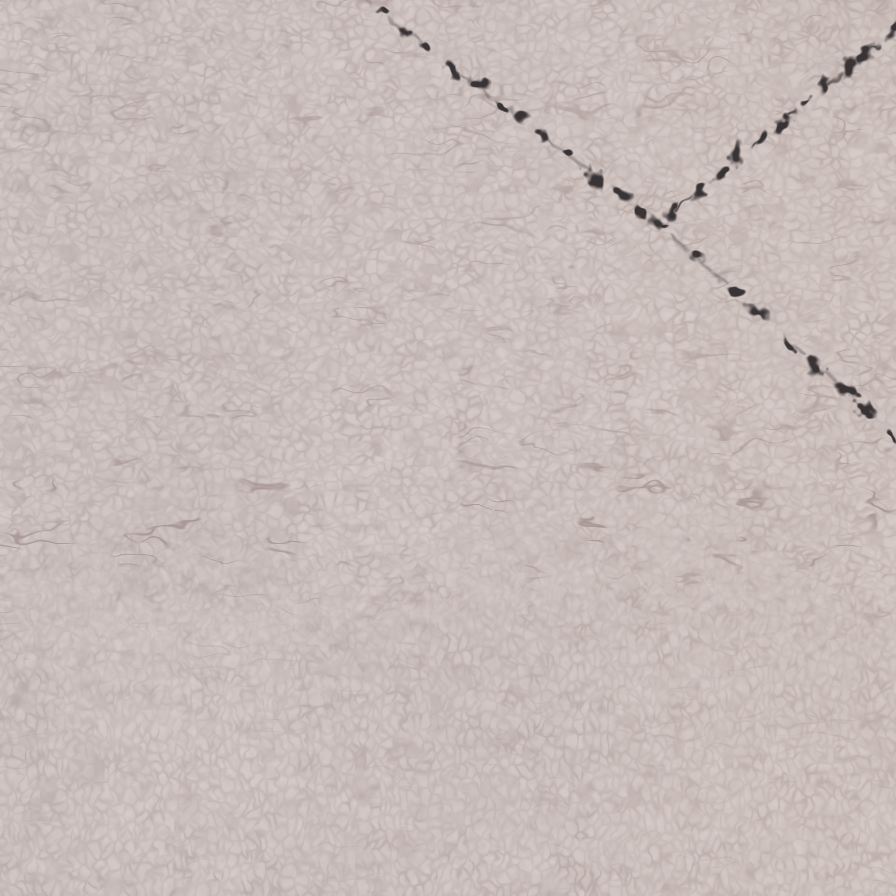
Give the GLSL for this texture, as a three.js fragment shader.

```glsl
// Pale woollen rug with a soft, curly pile and two lines of dark knots.
// Warped cellular noise and fibre noise form the pile, contours of stretched
// noise the short creases, and jittered ellipses along segments the knots.
varying vec2 vUv;

const vec3 WOOL_TIP = vec3(0.848, 0.806, 0.797);
const vec3 WOOL_VALLEY = vec3(0.742, 0.690, 0.680);
const vec3 CREASE_BROWN = vec3(0.57, 0.49, 0.47);
const vec3 KNOT_DARK = vec3(0.19, 0.17, 0.18);

float hash(vec2 p) {
  return fract(sin(dot(p, vec2(127.1, 311.7))) * 43758.5);
}

vec2 hash2(vec2 p) {
  return vec2(hash(p), hash(p + vec2(37.2, 17.9)));
}

float noise(vec2 p) {
  vec2 i = floor(p);
  vec2 f = fract(p);
  f = f * f * (3.0 - 2.0 * f);
  return mix(mix(hash(i), hash(i + vec2(1.0, 0.0)), f.x),
             mix(hash(i + vec2(0.0, 1.0)), hash(i + 1.0), f.x), f.y);
}

// Displacement of up to half the amount each way
vec2 wobble(vec2 p, float frequency, float amount) {
  vec2 q = p * frequency;
  return amount * (vec2(noise(q), noise(q + 51.0)) - 0.5);
}

// Tuft height: 0 in the gaps between cells, rounding up to 1 on top
float tuft(vec2 p) {
  vec2 cell = floor(p);
  float nearest = 4.0;
  float second = 4.0;
  for (int y = -1; y <= 1; y++) {
    for (int x = -1; x <= 1; x++) {
      vec2 id = cell + vec2(float(x), float(y));
      float d = length(id + hash2(id) - p);
      second = min(second, max(nearest, d));
      nearest = min(nearest, d);
    }
  }
  return smoothstep(-0.15, 0.6, second - nearest);
}

// Short, mostly level crease lines
float creases(vec2 p, vec2 scale, float width) {
  vec2 q = (p + wobble(p, 45.0, 0.012)) * scale;
  float ridge = abs(0.7 * noise(q) + 0.3 * noise(q * 2.1 + 8.0) - 0.5);
  float patches = smoothstep(0.56, 0.82, noise(p * scale * vec2(1.1, 0.6) + 9.0));
  return (1.0 - smoothstep(0.0, width, ridge)) * patches;
}

// Position along (x) and across (y) the line from a to b
vec2 lineCoords(vec2 p, vec2 a, vec2 b) {
  vec2 dir = normalize(b - a);
  vec2 q = p - a;
  return vec2(dot(q, dir), dot(q, vec2(-dir.y, dir.x)));
}

// Uneven knots at a regular spacing, joined by a patchy thread
float knots(vec2 p, vec2 a, vec2 b, float spacing, float thread, float seed) {
  vec2 q = lineCoords(p + wobble(p, 110.0, 0.007), a, b);
  float count = floor(length(b - a) / spacing);
  float cell = floor(q.x / spacing);
  float rough = noise(p * 170.0) - 0.5;
  float mask = 0.0;
  for (int i = -1; i <= 1; i++) {
    float id = cell + float(i);
    vec2 rnd = hash2(vec2(id, seed));
    float size = mix(0.45, 1.1, hash(vec2(seed, id + 5.0)));
    vec2 c = q - vec2((id + 0.25 + 0.5 * rnd.x) * spacing, (rnd.y - 0.5) * 0.006);
    float turn = (rnd.y - 0.3) * 0.9;
    c = mat2(cos(turn), -sin(turn), sin(turn), cos(turn)) * c;
    float d = length(c / (size * vec2(0.0135, 0.0066))) + rough * 1.1;
    float inside = step(0.0, id) * step(id, count);
    mask = max(mask, inside * (1.0 - smoothstep(0.4, 1.3, d)));
  }
  float ends = step(0.0, q.x) * step(q.x, length(b - a));
  float strand = 1.0 - smoothstep(0.0, 0.0035, abs(q.y));
  float patches = smoothstep(0.45, 0.75, noise(vec2(q.x * 60.0, seed)));
  return max(mask * 0.95, strand * patches * thread * ends);
}

void main() {
  vec2 p = vUv;
  vec2 warped = p + wobble(p, 38.0, 0.010) + wobble(p, 120.0, 0.007);

  // Pile: upright tufts below, flatter ones above
  float broad = noise(p * 5.0 + 3.0);
  float upright = 1.0 - smoothstep(0.2, 0.45, p.y + 0.15 * (broad - 0.5));
  float pile = mix(tuft(warped * vec2(80.0, 92.0)), tuft(warped * vec2(100.0, 66.0)), upright);
  float fibre = 0.5 * noise(warped * 105.0 + 13.0) + 0.5 * noise(p * 185.0);
  float height = 0.42 * pile + 0.46 * fibre + 0.12 * noise(p * 48.0 + 20.0);
  vec3 color = mix(WOOL_VALLEY, WOOL_TIP, height);

  // Broad shading, warmer to the right, with a faint diagonal seam
  color += 0.016 * (broad - 0.5) + 0.008 * (noise(p * 14.0) - 0.5);
  color += vec3(0.004, 0.0, -0.010) * (p.x - 0.5);
  vec2 seam = lineCoords(p, vec2(0.28, 0.38), vec2(0.63, 0.09));
  float seamReach = smoothstep(0.0, 0.06, seam.x) * (1.0 - smoothstep(0.3, 0.45, seam.x));
  color -= 0.010 * seamReach * (1.0 - smoothstep(0.0, 0.035, abs(seam.y)));

  // Short dark gaps, and creases strongest in a level band
  float bandOffset = (p.y - 0.42) / 0.06;
  float band = exp(-bandOffset * bandOffset);
  float dashes = smoothstep(0.45, 0.85, noise(p * vec2(62.0, 90.0) + 70.0));
  float gaps = (1.0 - pile) * dashes * mix(0.25, 0.75, noise(p * 17.0 + 40.0));
  float level = creases(p, vec2(26.0, 80.0), 0.08) * mix(0.5 - 0.3 * upright, 0.85, band);
  color = mix(color, CREASE_BROWN, 0.7 * max(gaps * 0.5, level));

  // Knotted lines meeting in a fork
  vec2 fork = vec2(0.732, 0.752);
  float dark = knots(p, vec2(0.385, 1.017), fork, 0.033, 0.3, 1.0);
  dark = max(dark, knots(p, fork, vec2(1.02, 0.495), 0.043, 0.3, 2.0));
  dark = max(dark, knots(p, vec2(0.742, 0.757), vec2(1.02, 0.983), 0.031, 0.75, 3.0));
  gl_FragColor = vec4(mix(color, KNOT_DARK, dark), 1.0);
}
```
